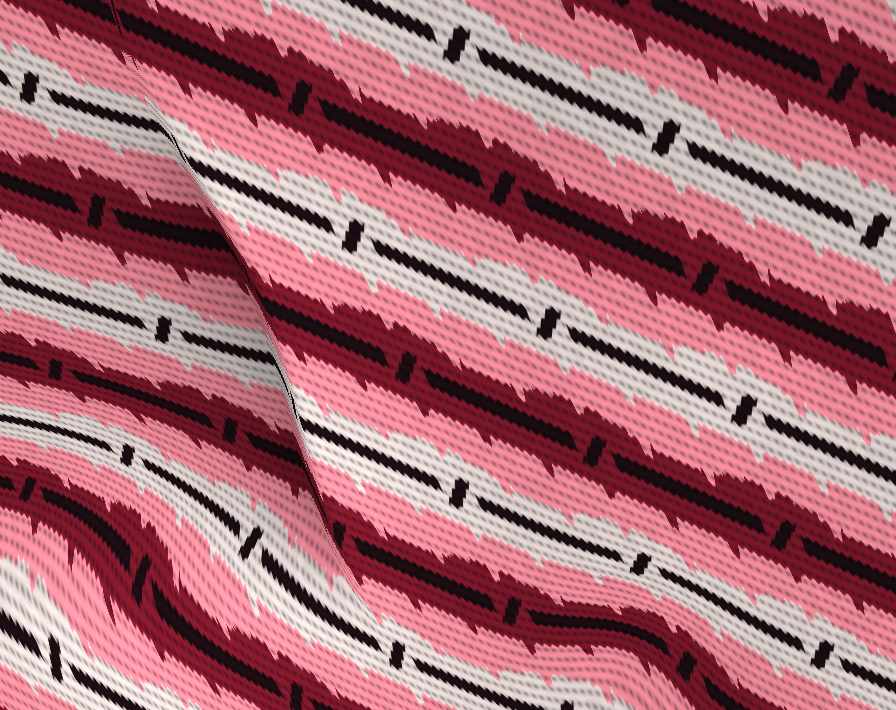
A Shadertoy shader for this texture:

```glsl
const float TAU = 6.28318;
const vec3 PINK = vec3(0.96, 0.55, 0.61);
const vec3 MAROON = vec3(0.47, 0.09, 0.16);
const vec3 CREAM = vec3(0.88, 0.83, 0.82);
const vec3 BLACK = vec3(0.10, 0.05, 0.07);

float hash(vec2 p) {
    return fract(sin(dot(p, vec2(127.1, 311.7))) * 43758.5453);
}

float noise(vec2 p) {
    vec2 i = floor(p), f = fract(p);
    f = f * f * (3.0 - 2.0 * f);
    vec2 e = vec2(0.0, 1.0);
    return mix(mix(hash(i), hash(i + e.yx), f.x),
               mix(hash(i + e.xy), hash(i + e.yy), f.x), f.y);
}

float blob(vec2 p, vec2 center, vec2 size) {
    vec2 d = (p - center) / size;
    return exp(-dot(d, d));
}

// 1 inside the limit, 0 outside
float inside(float d, float limit, float blur) {
    return 1.0 - smoothstep(limit - blur, limit + blur, d);
}

// Signed distance to the crease, positive on its left
float creaseDistance(vec2 p) {
    return 0.172 + 0.42 * p.y + 0.018 * sin(p.y * 9.0 - 2.2) - p.x;
}

float creaseStrength(float y) {
    return smoothstep(0.03, 0.33, y) * (1.0 - smoothstep(0.70, 0.90, y));
}

// Draped cloth coordinates: x counts repeats, y counts bands
vec2 drape(vec2 p, float crease) {
    float left = smoothstep(-0.004, 0.014, crease);
    float t = p.y + 0.223 - 0.445 * p.x;
    float v = 5.55 * t + 1.265 * t * t;
    v += left * 0.45 * exp(-5.5 * max(crease, 0.0)) * creaseStrength(p.y);
    v += left * blob(p, vec2(0.066, 0.705), vec2(0.295, 0.18));
    v += 0.45 * blob(p, vec2(0.89, 0.93), vec2(0.11));
    float x = p.x - 0.095 * left * (1.0 - smoothstep(0.62, 0.85, p.y));
    return vec2((x - 0.643 - 0.0648 * v) / (0.295 - 0.0098 * v), v);
}

// Coloured band with stepped edges and dropped stitches
float bandMask(float du, float f, float u, float band, float blur) {
    float mound = 0.16 * floor((1.0 - 2.0 * abs(du)) * 4.0) / 4.0;
    float column = floor(u * 3.0 + 0.5);
    float offset = abs(u * 3.0 - column) / 3.0;
    float drop = 0.08 + 0.05 * hash(vec2(column, band));
    drop *= 1.0 - smoothstep(0.016, 0.034, offset);
    float top = inside(-f, 0.265 + mound - drop, blur);
    float bottom = inside(f, 0.30 + drop, blur);
    return top * bottom;
}

// Broken centre line with a slanted tick in each gap
float dashMask(float du, float f, float width, vec2 blur) {
    float line = inside(abs(f), width, blur.y);
    line *= 1.0 - inside(abs(du), 0.105, blur.x);
    float tick = inside(abs(du + 0.45 * f), 0.034, blur.x);
    tick *= inside(abs(f), 0.15, blur.y);
    return max(line, tick);
}

// Knitted ridges with small holes between the rows
float knit(vec2 cloth) {
    vec2 stitch = cloth * vec2(22.0, 10.0);
    float groove = 0.5 - 0.5 * cos(TAU * stitch.y);
    float hole = 0.5 + 0.5 * cos(TAU * stitch.x);
    float grain = hash(floor(stitch)) - 0.5;
    return 1.05 - 0.10 * groove - 0.27 * groove * groove * hole + 0.06 * grain;
}

// Soft light over the folds
float foldLight(vec2 p, float crease) {
    float strength = creaseStrength(p.y);
    float light = 0.97 + 0.07 * (noise(p * 4.0) - 0.5);
    light -= 0.33 * strength * smoothstep(-0.008, 0.012, crease) * exp(-9.0 * max(crease, 0.0));
    light += 0.12 * strength * smoothstep(0.0, 0.02, -crease) * exp(-8.0 * max(-crease, 0.0));
    light += 0.14 * blob(p, vec2(0.20, 0.88), vec2(0.40, 0.22));
    light -= 0.08 * blob(p, vec2(1.2, 0.1), vec2(0.55, 0.40));
    return light;
}

void mainImage(out vec4 fragColor, in vec2 fragCoord) {
    vec2 p = fragCoord / iResolution.y;
    p.y = 1.0 - p.y;
    float crease = creaseDistance(p);
    vec2 cloth = drape(p, crease);
    vec2 blur = vec2(3.0, 6.0) / iResolution.y + vec2(0.002, 0.006);

    // Position within one repeat, with edges jogged by the stitches
    float band = floor(cloth.y + 0.5);
    float du = cloth.x - floor(cloth.x + 0.5);
    float f = cloth.y - band + 0.014 * sin(TAU * 22.0 * cloth.x);
    float dark = mod(band, 2.0);

    // Yarn colours
    vec3 color = mix(PINK, mix(CREAM, MAROON, dark), bandMask(du, f, cloth.x, band, blur.y));
    color = mix(color, BLACK, dashMask(du, f, mix(0.055, 0.075, dark), blur));

    // Texture and light
    color *= knit(cloth) * foldLight(p, crease);
    fragColor = vec4(clamp(color, 0.0, 1.0), 1.0);
}
```
